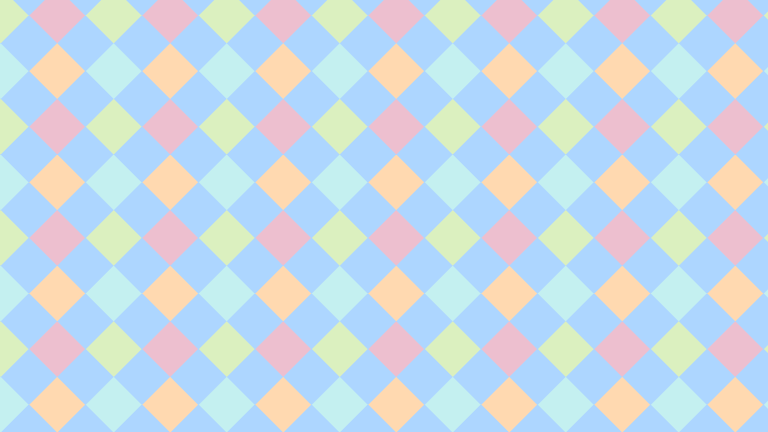
A Shadertoy shader for this pattern:

```glsl
// Pastel diamond lattice: four colours alternating by row and column on sky blue.

// Lengths are fractions of the canvas height.
#define SPACING vec2(0.1308, 0.1287)
#define FIRST_CENTRE vec2(0.0016, 0.0632)
#define HALF_DIAGONAL 0.0645
#define SKY vec3(0.68, 0.84, 1.00)
#define MINT vec3(0.77, 0.94, 0.94)
#define PEACH vec3(1.00, 0.85, 0.69)
#define PINK vec3(0.93, 0.75, 0.81)
#define LIME vec3(0.86, 0.94, 0.75)

// Signed distance to a square standing on its corner.
float diamondDistance(vec2 p, float halfDiagonal) {
    return (abs(p.x) + abs(p.y) - halfDiagonal) * 0.70710678;
}

// Mint and peach share even rows; lime and pink share odd rows.
vec3 diamondColour(vec2 cell) {
    vec2 parity = mod(cell, 2.0);
    vec3 evenRow = mix(MINT, PEACH, parity.x);
    vec3 oddRow = mix(LIME, PINK, parity.x);
    return mix(evenRow, oddRow, parity.y);
}

void mainImage(out vec4 fragColor, in vec2 fragCoord) {
    vec2 uv = fragCoord / iResolution.y;
    float pixel = 1.0 / iResolution.y;

    // Nearest lattice point and the offset from it
    vec2 lattice = (uv - FIRST_CENTRE) / SPACING;
    vec2 cell = floor(lattice + 0.5);
    vec2 local = (lattice - cell) * SPACING;

    // Antialiased diamond over the background
    float d = diamondDistance(local, HALF_DIAGONAL);
    float coverage = clamp(0.5 - d / pixel, 0.0, 1.0);
    fragColor = vec4(mix(SKY, diamondColour(cell), coverage), 1.0);
}
```
